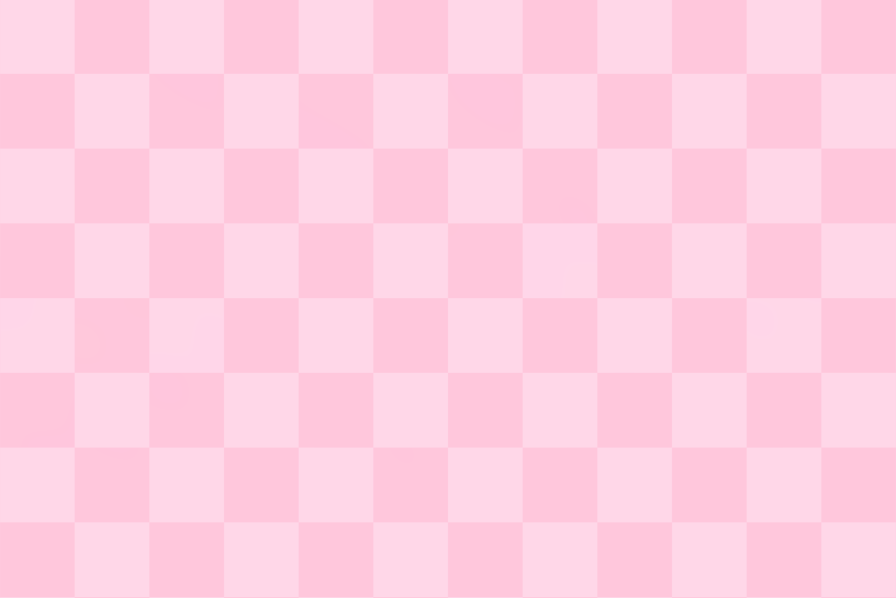
Reproduce this pattern procedurally as a Shadertoy shader.

```glsl
// Soft pink checkerboard, twelve squares across and eight down, with faint tint drift.

// Square wave of period two, with edges softened over halfWidth cells
vec2 softSquareWave(vec2 p, vec2 halfWidth) {
    return clamp(sin(3.14159 * p) / (3.14159 * halfWidth), -1.0, 1.0);
}

// Layered sines give a slow, uneven tint in the range -1 to 1
float tintDrift(vec2 p) {
    return 0.5 * sin(1.7 * p.x + 2.3 * sin(0.9 * p.y))
         + 0.3 * sin(2.9 * p.y - 1.3 * p.x)
         + 0.2 * sin(5.1 * p.x + 4.3 * p.y);
}

void mainImage(out vec4 fragColor, in vec2 fragCoord) {
    vec2 cells = vec2(12.0, 8.0);
    vec2 p = fragCoord / iResolution.xy * cells - vec2(0.0, 0.012);

    // Checker sign: +1 on rose squares, -1 on pale squares
    vec2 wave = softSquareWave(p, max(0.5 * cells / iResolution.xy, vec2(0.008)));
    float rose = 0.5 + 0.5 * wave.x * wave.y;

    vec3 paleColor = vec3(1.0, 0.843, 0.910);
    vec3 roseColor = vec3(1.0, 0.780, 0.863);
    vec3 color = mix(paleColor, roseColor, rose);

    // Barely visible variation: per square, then across the surface
    color += vec3(0.0, 0.002, -0.002) * tintDrift(floor(p) * 1.9);
    color += vec3(0.0, 0.001, -0.001) * tintDrift(p);

    fragColor = vec4(clamp(color, 0.0, 1.0), 1.0);
}
```
